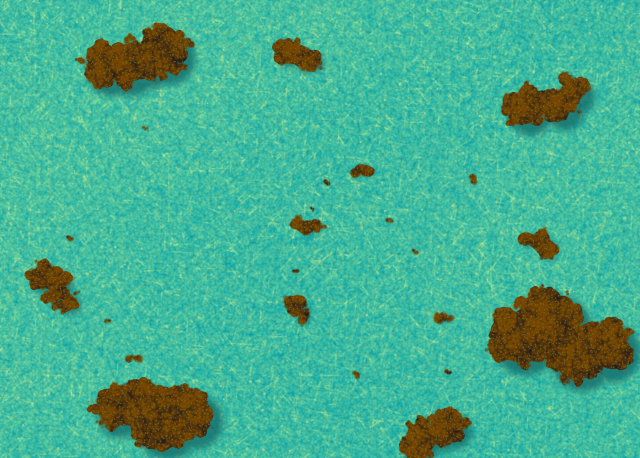
Reproduce this texture procedurally as a Shadertoy shader.

```glsl
const vec3 TEAL = vec3(0.14, 0.68, 0.635);
const vec3 PALE = vec3(0.32, 0.765, 0.61);
const vec3 SHADE = vec3(0.09, 0.45, 0.44);
const vec3 CREAM = vec3(0.72, 0.86, 0.58);
const vec3 UMBER = vec3(0.22, 0.15, 0.08);
const vec3 RUST = vec3(0.41, 0.25, 0.02);
const vec3 OLIVE = vec3(0.42, 0.42, 0.13);

float hash(vec2 p) {
    vec3 q = fract(p.xyx * 0.1031);
    q += dot(q, q.yzx + 33.33);
    return fract((q.x + q.y) * q.z);
}

vec2 hash2(vec2 p) {
    return vec2(hash(p), hash(p + 57.3));
}

mat2 rotation(float a) {
    return mat2(cos(a), sin(a), -sin(a), cos(a));
}

// Cellular noise: positive near a cell point, negative between points
float grains(vec2 p) {
    vec2 id = floor(p), f = fract(p);
    float nearest = 4.0;
    for (int y = -1; y <= 1; y++)
        for (int x = -1; x <= 1; x++) {
            vec2 o = vec2(x, y);
            vec2 v = o + hash2(id + o + 100.0) - f;
            nearest = min(nearest, dot(v, v));
        }
    return 0.5 - sqrt(nearest);
}

// One layer of thin bent threads, one per stretched cell
float fibreLayer(vec2 p, float seed, vec2 size, float width) {
    vec2 q = rotation(seed * 2.4) * p + seed * 3.7;
    vec2 id = floor(q / size);
    vec2 f = (fract(q / size) - 0.5) * size;
    vec2 h = hash2(id + seed * 17.0 + 200.0);
    float bend = (h.y - 0.5) * 0.3 * f.x + (h.x - 0.5) * 3.0 * f.x * f.x;
    float line = abs(f.y - (h.x - 0.5) * size.y * 0.4 - bend);
    float ends = smoothstep(0.5, 0.1, abs(f.x) / size.x);
    return smoothstep(width, 0.0, line) * ends * h.y * h.y * h.y;
}

// Small bright dots in some cells of a grid
float specks(vec2 p, float scale, float share) {
    vec2 id = floor(p * scale);
    vec2 h = hash2(id + 300.0);
    float radius = mix(0.08, 0.19, h.y);
    float d = length(fract(p * scale) - mix(vec2(0.2), vec2(0.8), h));
    return smoothstep(radius, radius * 0.2, d) * step(hash(id + 411.0), share);
}

// Lobes strung along a random axis
float clump(vec2 p, float radius, float seed) {
    vec2 q = rotation(hash(vec2(seed, 5.0)) * 1.6 - 0.4) * p / radius;
    float d = 1e3;
    for (float j = 0.0; j < 4.0; j++) {
        vec2 h = hash2(vec2(seed, j + 11.0));
        vec2 c = vec2((j - 1.5) * 0.55, (h.x - 0.5) * 0.7);
        d = min(d, length(q - c) - mix(0.45, 0.75, h.y));
    }
    return d * radius;
}

// Clumps of falling size: large ones near the rim, crumbs anywhere.
// Small clumps lie flat, so shift and blur shrink with them.
float clumpField(vec2 p, vec2 centre, float rough, vec2 shift, float blur) {
    float d = 1e3;
    for (float i = 0.0; i < 26.0; i++) {
        float radius = max(0.005, 0.115 * exp(-0.19 * i));
        float height = min(1.0, radius * 14.0);
        float angle = 4.55 * i - 0.5;
        float reach = mix(1.0, hash(vec2(i, 3.0)), smoothstep(5.0, 7.0, i));
        vec2 c = centre + vec2(0.6, 0.5) * reach * vec2(cos(angle), sin(angle));
        float body = clump(p - c - shift * height, radius, i);
        body += blur * (1.0 - height) - rough * min(radius * 0.6, 0.03);
        d = min(d, body);
    }
    return d;
}

vec3 paper(vec2 p) {
    float tone = 0.27 + 0.6 * grains(p * 36.0) + 0.9 * grains(p * 85.0);
    tone += 0.9 * grains(p * 170.0);
    tone += 0.1 * sin(p.x * 5.0 + 2.0 * sin(p.y * 4.0)) + 0.12 * (p.y - p.x * 0.6);
    float threads = 0.0;
    for (float i = 1.0; i < 11.0; i++) {
        threads += 0.8 * fibreLayer(p, i, vec2(0.15, 0.045), 0.0035);
        threads += fibreLayer(p, i + 20.3, vec2(0.06, 0.022), 0.003);
    }
    // Threads sink in and out of the felt
    threads *= smoothstep(-0.25, 0.3, grains(p * 55.0 + 5.0));
    vec3 colour = mix(TEAL, PALE, tone + 0.7 * threads);
    colour = mix(colour, CREAM, min(0.22 * threads, 0.35));
    colour *= 1.0 + 0.15 * grains(p * 130.0 + 9.0);
    return mix(colour, CREAM, 0.7 * specks(p, 34.0, 0.16));
}

vec3 soil(vec2 p, float light) {
    float tone = 0.55 + light + 1.1 * grains(p * 22.0 + 3.0);
    tone += 1.1 * grains(p * 60.0) + 1.2 * grains(p * 140.0);
    vec3 colour = mix(UMBER, RUST, clamp(tone, -0.4, 1.3));
    float glint = smoothstep(0.22, 0.42, grains(p * 110.0 + 40.0));
    return mix(colour, OLIVE, 0.7 * glint);
}

void mainImage(out vec4 fragColor, in vec2 fragCoord) {
    vec2 p = fragCoord / iResolution.y;
    vec2 centre = 0.5 * iResolution.xy / iResolution.y;
    float rough = grains(p * 32.0) + 0.35 * grains(p * 75.0);
    float body = clumpField(p, centre, rough, vec2(0.0), 0.0);
    float shadow = clumpField(p, centre, 0.0, vec2(0.016, -0.017), 0.017);

    vec3 colour = paper(p);
    colour = mix(colour, SHADE, 0.85 * smoothstep(0.02, -0.009, shadow));
    float edge = max(0.003, 1.0 / iResolution.y);
    vec3 crumbs = soil(p, clamp(8.0 * (shadow - body), -0.35, 0.35));
    colour = mix(colour, crumbs, smoothstep(edge, -edge, body));
    fragColor = vec4(colour, 1.0);
}
```
